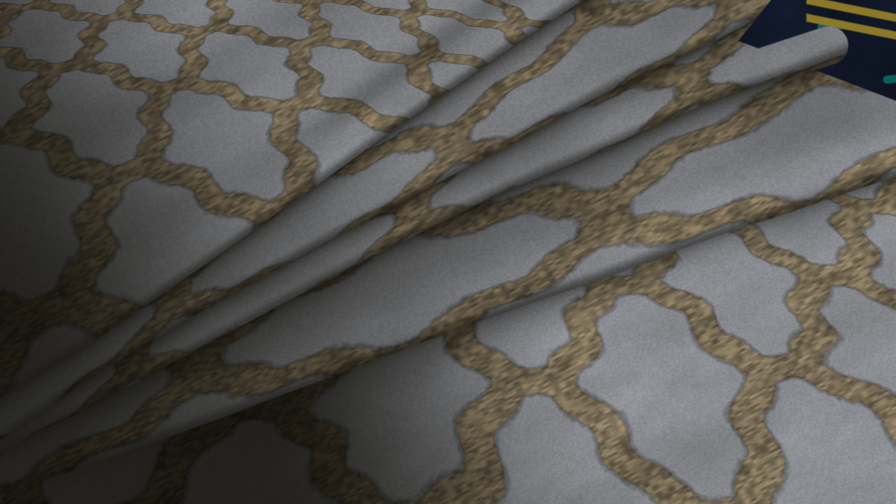
Write a WebGL 2 fragment shader that draws this texture.

```glsl
#version 300 es
precision highp float;

uniform vec2 u_resolution;
out vec4 fragColor;

float hash(vec2 p) {
    vec3 q = fract(p.xyx * 0.1031);
    q += dot(q, q.yzx + 33.33);
    return fract((q.x + q.y) * q.z);
}

float noise(vec2 p) {
    vec2 i = floor(p), f = fract(p);
    f = f * f * (3.0 - 2.0 * f);
    return mix(mix(hash(i), hash(i + vec2(1, 0)), f.x),
               mix(hash(i + vec2(0, 1)), hash(i + vec2(1, 1)), f.x), f.y);
}

float fbm(vec2 p) {
    float sum = 0.0, gain = 0.5;
    for (int i = 0; i < 4; i++) {
        sum += gain * noise(p);
        p = mat2(1.6, 1.2, -1.2, 1.6) * p;
        gain *= 0.5;
    }
    return sum;
}

// Distance to the ogee trellis whose cells are centred on whole numbers
float trellis(vec2 uv) {
    vec2 a = 6.28318 * uv.yx;
    vec2 edge = abs(fract(uv - 0.085 * (sin(a) + 0.3 * sin(3.0 * a))) - 0.5);
    vec2 slope = 0.53 * (cos(a) + 0.9 * cos(3.0 * a));
    edge /= sqrt(1.0 + slope * slope);
    return min(edge.x, edge.y);
}

// Plain weave with raised metallic bands
vec3 cloth(vec2 uv, vec2 p, float light) {
    vec2 grain = mat2(0.88, -0.47, 0.47, 0.88) * p;
    float weave = noise(grain * vec2(260.0, 330.0)) - 0.5;
    light *= 0.8 + 0.42 * fbm(grain * vec2(4.0, 9.0));
    vec3 ground = mix(vec3(0.10, 0.095, 0.08), vec3(0.56, 0.57, 0.59), light);
    ground *= 1.0 + 0.10 * weave;

    float thread = noise(grain * vec2(75.0, 210.0));
    float wear = fbm(grain * 28.0);
    vec3 metal = mix(vec3(0.07, 0.06, 0.04), vec3(0.49, 0.44, 0.35), light);
    metal *= 0.55 + 0.5 * thread + 0.45 * wear;

    float d = trellis(uv) + 0.018 * (noise(p * 110.0) - 0.5);
    float band = 1.0 - smoothstep(0.080, 0.098, d);
    float outline = smoothstep(0.025, 0.0, abs(d - 0.094));
    return mix(ground, metal, band) * (1.0 - 0.22 * outline);
}

// Rounded crest above the lower edge, shadow below the fold in front
float foldShade(float above, float below) {
    float crest = mix(0.45, 1.0, smoothstep(0.0, 0.028, above));
    return crest * (1.0 - 0.75 * exp(-max(below, 0.0) / 0.028));
}

float capsule(vec2 p, vec2 a, vec2 b, float r) {
    vec2 pa = p - a, ba = b - a;
    return length(pa - ba * clamp(dot(pa, ba) / dot(ba, ba), 0.0, 1.0)) - r;
}

void main() {
    vec2 p = gl_FragCoord.xy / u_resolution.y;
    p.x += 0.5 * (16.0 / 9.0 - u_resolution.x / u_resolution.y);
    float x = p.x, y = p.y, soft = 1.2 / u_resolution.y;

    // Heights of the four fold edges, gently wavering
    float waver = 0.022 * (noise(vec2(x * 5.0, 3.0)) - 0.5);
    vec4 edge = vec4(0.20 + 0.69 * x,
                     0.132 + (0.63 - 0.05 * x) * x,
                     0.097 + (0.57 - 0.055 * x) * x,
                     0.016 + 0.36 * x) + waver * vec4(1.0, -1.0, 1.0, 0.6);
    vec4 above = y - edge;
    vec4 cover = smoothstep(soft, -soft, above);

    // Flat cloth recedes toward a horizon
    vec2 plane = vec2(x - 0.89, 1.0) / (1.45 - y);
    plane += 0.03 * (vec2(noise(p * 5.0), noise(p * 5.0 + 9.0)) - 0.5);

    // Back sheet
    vec2 uv = mat2(2.44, -0.707, 0.495, -3.04) * plane + vec2(0.84, 3.80);
    float light = 0.08 + 0.75 * smoothstep(-0.15, 0.75, x + 0.6 * (y - 0.6));
    light *= 1.0 - 0.3 * exp(-pow((above.x - 0.11) / 0.035, 2.0)) * smoothstep(0.4, 0.8, x);
    vec3 color = cloth(uv, p, light * foldShade(above.x, 1.0));

    // Two narrow rolls
    float rollLight = 0.14 + 0.66 * smoothstep(-0.1, 1.0, x);
    mat2 rollGrid = mat2(1.8, 1.8, 4.0, -4.0);
    uv = rollGrid * vec2(x - 0.62, above.y - 0.06);
    color = mix(color, cloth(uv, p, rollLight * foldShade(above.y, -above.x)), cover.x);
    uv = rollGrid * vec2(x - 0.54, above.z - 0.05);
    color = mix(color, cloth(uv, p, rollLight * foldShade(above.z, -above.y)), cover.y);

    // Broad fold
    uv = mat2(1.25, 1.25, 3.0, -3.0) * vec2(x - 0.81, above.w - 0.12);
    uv += 0.08 * (noise(p * 6.0) - 0.5);
    light = 0.10 + 0.78 * smoothstep(0.0, 1.3, x);
    light *= 0.85 + 0.2 * exp(-pow((above.w - 0.06) / 0.05, 2.0));
    color = mix(color, cloth(uv, p, light * foldShade(above.w, -above.z)), cover.z);

    // Front sheet
    uv = mat2(2.47, -2.16, -3.09, -3.55) * plane + vec2(1.69, 3.725);
    light = 0.08 + 0.84 * smoothstep(0.55, 1.25, x + 0.2 * y);
    light *= 1.0 - 0.5 * exp(min(above.w, 0.0) / 0.03);
    color = mix(color, cloth(uv, p, light), cover.w);

    // Dark floor behind the cloth, with stripes and spots
    vec3 floorColor = vec3(0.07, 0.10, 0.17) * (0.6 + 0.6 * fbm(p * 9.0));
    for (int i = 0; i < 2; i++) {
        float k = float(i);
        float stripe = abs(y - 1.0 + 0.035 * k + 0.2 * (x - 1.6)) - 0.008;
        floorColor = mix(floorColor, vec3(0.55, 0.47, 0.16),
                         smoothstep(soft, -soft, max(stripe, 1.6 - x)));
        vec2 spot = vec2(1.63 + 0.13 * k, 0.947 - 0.105 * k);
        float teal = capsule(p, spot, spot + vec2(0.04, 0.004), 0.008);
        floorColor = mix(floorColor, vec3(0.06, 0.37, 0.36), smoothstep(soft, -soft, teal));
    }
    float open = min(y - 0.80 - 0.38 * (1.778 - x), x - 1.53 + 0.8 * (1.0 - y));
    open = min(open, capsule(p, vec2(1.40, 0.83), vec2(1.645, 0.91), 0.038));
    color = mix(color, floorColor, smoothstep(-soft, soft, open));

    fragColor = vec4(color, 1.0);
}
```
